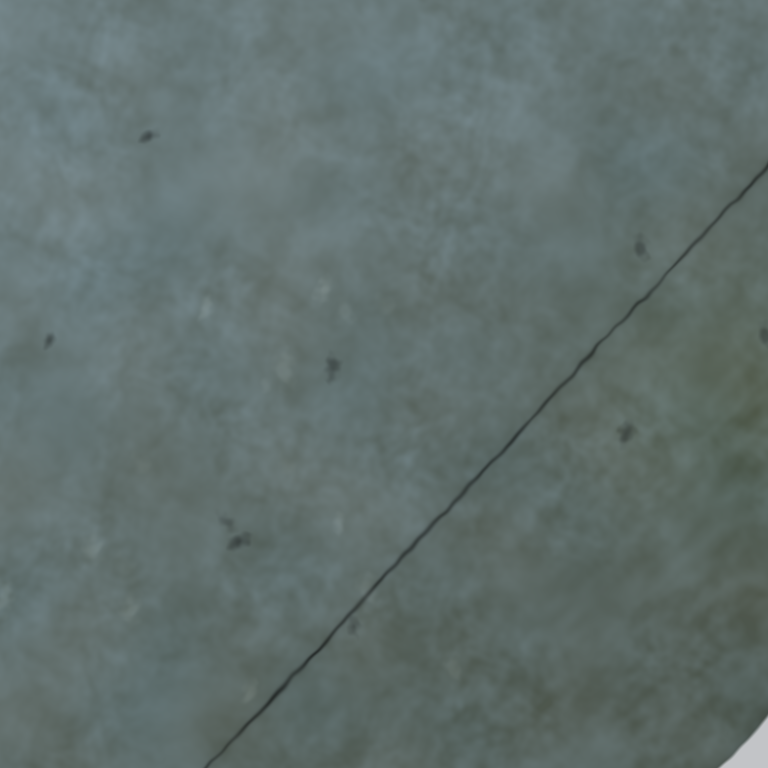
Reproduce this texture procedurally as a Shadertoy shader.

```glsl
// Weathered blue-grey concrete crossed by one thin diagonal crack.
// Layered gradient noise mottles a slanted light falloff; hashed loops
// scatter dark pits and pale scuffs, and a pale edge cuts the corner.

vec2 hash2(vec2 p) {
    vec3 q = fract(p.xyx * vec3(0.1031, 0.1030, 0.0973));
    q += dot(q, q.yzx + 33.33);
    return fract((q.xx + q.yz) * q.zy);
}

float gradDot(vec2 cell, vec2 f, vec2 corner) {
    return dot(hash2(cell + corner + 57.0) * 2.0 - 1.0, f - corner);
}

float gradientNoise(vec2 p) {
    vec2 i = floor(p), f = p - i;
    vec2 u = f * f * f * (f * (f * 6.0 - 15.0) + 10.0);
    float low = mix(gradDot(i, f, vec2(0, 0)), gradDot(i, f, vec2(1, 0)), u.x);
    float high = mix(gradDot(i, f, vec2(0, 1)), gradDot(i, f, vec2(1, 1)), u.x);
    return mix(low, high, u.y);
}

mat2 rotation(float a) {
    return mat2(cos(a), sin(a), -sin(a), cos(a));
}

// Cloudy stains with progressively finer, softer grain
float mottling(vec2 p) {
    vec2 warp = vec2(gradientNoise(p * 14.0), gradientNoise(p * 14.0 + 31.0));
    vec2 q = p + 0.012 * warp;
    float sum = 0.28 * gradientNoise(q * 3.2 + 4.0);
    sum += 0.34 * gradientNoise(rotation(0.6) * q * 8.0 + 11.0);
    sum += 0.36 * gradientNoise(rotation(1.3) * q * 19.0 + 23.0);
    float grain = 0.32 * gradientNoise(rotation(2.1) * q * 38.0 + 37.0);
    grain += 0.2 * gradientNoise(rotation(0.4) * q * 75.0 + 5.0);
    // Grain gathers in patches and leaves other areas smooth
    return sum + grain * (1.0 + 1.6 * gradientNoise(p * 6.0 + 90.0));
}

// Soft uneven blob, stretched along its own x axis
float blob(vec2 p, float size, float angle) {
    vec2 d = rotation(angle) * p / size;
    d.y *= 1.7;
    return 1.0 - smoothstep(0.0, 1.2, length(d) + 0.7 * gradientNoise(p * 90.0 + angle * 9.0));
}

void mainImage(out vec4 fragColor, in vec2 fragCoord) {
    vec2 uv = fragCoord / iResolution.y;

    // Light falls off from the upper left to the lower right
    float tone = 0.45 + 0.58 * (uv.y - 0.5) - 0.42 * (uv.x - 0.5);
    tone += mottling(uv);

    // Brushed streaks rising to the right below the crack
    vec2 along = rotation(-0.75) * uv;
    float lowerRight = smoothstep(0.1, 0.6, uv.x - uv.y);
    tone += 0.3 * lowerRight * gradientNoise(along * vec2(18.0, 50.0));

    vec3 color = mix(vec3(0.333, 0.378, 0.355), vec3(0.44, 0.507, 0.52), clamp(tone, -0.3, 1.25));

    // Olive patch at the right and faint warm and cool tints
    float olive = exp(-dot(uv - vec2(0.97, 0.48), uv - vec2(0.97, 0.48)) * 28.0);
    color += olive * vec3(-0.012, -0.015, -0.045);
    color += vec3(0.018, 0.0, -0.014) * gradientNoise(uv * 7.0 + 71.0);

    // Small dark pits
    for (int i = 0; i < 9; i++) {
        vec2 seed = hash2(vec2(float(i) * 7.3 + 2.0, 19.0));
        vec2 shape = hash2(vec2(float(i) * 3.1 + 5.0, 43.0));
        float pit = blob(uv - seed, mix(0.013, 0.021, shape.x), shape.y * 3.14);
        color *= 1.0 - pit * mix(0.14, 0.42, shape.y);
    }

    // Pale scuffs, mostly toward the lower left
    for (int i = 0; i < 16; i++) {
        vec2 seed = hash2(vec2(float(i) * 5.7 + 3.0, 83.0)) * vec2(0.62, 0.65);
        vec2 shape = hash2(vec2(float(i) * 2.9 + 8.0, 61.0));
        float scuff = blob(uv - seed, mix(0.014, 0.028, shape.x), 1.0 + shape.y);
        color += scuff * mix(0.02, 0.07, shape.y);
    }

    // Crack: a nearly straight line with a wavering core and faint halo
    vec2 crackDir = normalize(vec2(0.733, 0.785));
    vec2 fromStart = uv - vec2(0.267, 0.0);
    float run = dot(fromStart, crackDir);
    float offset = dot(fromStart, vec2(-crackDir.y, crackDir.x));
    offset += 0.005 * gradientNoise(vec2(run * 9.0, 3.4)) + 0.004 * gradientNoise(vec2(run * 45.0, 8.5));
    float width = 0.0029 + 0.0018 * gradientNoise(vec2(run * 30.0, 15.5));
    float core = exp(-offset * offset / (width * width));
    float strength = 0.38 + 0.3 * gradientNoise(vec2(run * 22.0, 27.5));
    color *= 1.0 - core * strength;
    color *= 1.0 - 0.06 * exp(-abs(offset) * 130.0);

    // Pale surface beyond the gently bowed cut across the lower right corner
    vec2 fromCut = uv - vec2(0.9675, 0.0345);
    float edge = dot(fromCut, vec2(0.728, -0.686));
    float side = dot(fromCut, vec2(0.686, 0.728));
    edge += 1.2 * side * side - 0.002 + 0.003 * gradientNoise(uv * 40.0);
    edge = mix(edge, -1.0, step(0.15, length(fromCut)));
    color *= 1.0 - 0.15 * exp(-abs(edge) * 160.0);
    color = mix(color, vec3(0.76, 0.77, 0.78), smoothstep(-0.002, 0.004, edge));

    fragColor = vec4(color, 1.0);
}
```
